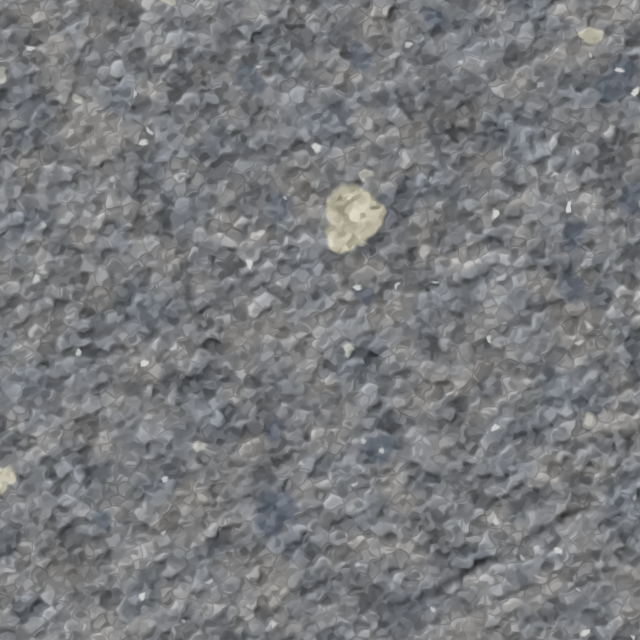
Reproduce this texture procedurally as a Shadertoy shader.

```glsl
const vec3 COOL_TINT = vec3(0.965, 1.0, 1.05);
const vec3 WARM_TINT = vec3(1.015, 1.0, 0.985);
const vec3 PALE_STONE = vec3(0.73, 0.73, 0.70);
const vec3 CREAM_STONE = vec3(0.72, 0.70, 0.62);
const vec3 SLATE_STONE = vec3(0.35, 0.38, 0.42);
const vec3 WHITE_SPECK = vec3(0.82, 0.83, 0.82);

float hash(vec2 p) {
    vec3 q = fract(vec3(p.xyx) * 0.1031);
    q += dot(q, q.yzx + 33.33);
    return fract((q.x + q.y) * q.z);
}

vec2 hash2(vec2 p) {
    return vec2(hash(p + 17.3), hash(p + 61.7));
}

mat2 rotation(float angle) {
    float c = cos(angle), s = sin(angle);
    return mat2(c, -s, s, c);
}

// Slow variation in the range -1 to 1
float waves(vec2 p) {
    return (sin(p.x + 1.7 * sin(p.y * 0.8)) + sin(p.y * 1.3 - p.x * 0.6 + 2.0)
          + sin(p.x * 1.9 + p.y * 1.1 + 4.0)) / 3.0;
}

// Cellular noise: x = softly blended cell tone, y = distance to the cell border
vec2 grains(vec2 p, float seed, float crispness) {
    vec2 cell = floor(p);
    float total = 0.0, weight = 0.0, nearest = 8.0, second = 8.0;
    for (int j = -1; j <= 1; j++)
    for (int i = -1; i <= 1; i++) {
        vec2 id = cell + vec2(i, j);
        float d = length(id + hash2(id + seed) - p);
        float w = exp(-crispness * d);
        total += w * hash(id + seed + 5.1);
        weight += w;
        second = min(second, max(nearest, d));
        nearest = min(nearest, d);
    }
    return vec2(total / weight, second - nearest);
}

// Coverage of an irregular rounded stone centred at zero
float stone(vec2 p, float radius, float stretch, float seed, float blur) {
    p = rotation(seed * 6.283) * p;
    p.x *= stretch;
    float a = atan(p.y, p.x);
    float rim = radius * (1.0 + 0.13 * sin(2.0 * a + seed * 40.0) + 0.10 * sin(3.0 * a + seed * 90.0)
              + 0.05 * sin(5.0 * a + seed * 70.0));
    return 1.0 - smoothstep(rim - blur, rim + blur, length(p));
}

// Sparse stones on a jittered grid: x = coverage, y = random value of the stone
vec2 scatter(vec2 p, float chance, float seed, vec2 radii, float blur) {
    vec2 cell = floor(p), best = vec2(0.0);
    for (int j = -1; j <= 1; j++)
    for (int i = -1; i <= 1; i++) {
        vec2 id = cell + vec2(i, j) + seed;
        float pick = hash(id + 3.7), variety = hash(id + 8.9);
        vec2 offset = p - cell - vec2(i, j) - hash2(id);
        float radius = mix(radii.x, radii.y, variety * variety);
        float cover = step(pick, chance) * stone(offset, radius, 1.1 + 0.5 * hash(id + 2.3), variety, blur);
        if (cover > best.x) best = vec2(cover, variety);
    }
    return best;
}

void mainImage(out vec4 fragColor, in vec2 fragCoord) {
    vec2 uv = fragCoord / iResolution.y;

    // Bent coordinates, stretched along a rising diagonal
    vec2 p = uv + 0.0035 * vec2(waves(uv.yx * 140.0), waves(uv * 125.0 + 3.0));
    vec2 g = rotation(0.6) * p * vec2(1.0);
    g.x *= 0.8;

    // Grains at three sizes, lit from the upper left
    vec2 coarse = grains(g * 30.0, 11.0, 9.0);
    vec2 medium = grains(g * 56.0, 37.0, 10.0);
    vec2 fine = grains(g * 112.0, 71.0, 9.0);
    vec2 toLight = rotation(0.6) * vec2(-0.2, 0.35);
    float relief = medium.x - grains(g * 56.0 + toLight, 37.0, 10.0).x;
    float tone = 0.49 + 0.13 * (coarse.x - 0.5) + 0.16 * (medium.x - 0.5)
               + 0.20 * (fine.x - 0.5) + 0.11 * relief + 0.018 * waves(uv * 17.0);
    float crevice = (1.0 - smoothstep(0.0, 0.28, medium.y)) * smoothstep(0.45, 0.8, coarse.x * 0.4 + fine.x * 0.6);
    tone -= 0.10 * crevice;
    float hue = 0.5 + 0.35 * waves(uv * 23.0 + 5.0) + 0.7 * (coarse.x - 0.5);
    vec3 color = tone * mix(COOL_TINT, WARM_TINT, clamp(hue, 0.0, 1.0));

    // Slate pebbles, pale pebbles and tiny bright specks
    float mottle = 0.20 * (fine.x - 0.5) + 0.12 * (medium.x - 0.5);
    vec2 slate = scatter(p * 9.0, 0.17, 20.0, vec2(0.16, 0.34), 0.07);
    color = mix(color, SLATE_STONE + 0.6 * mottle, 0.75 * slate.x);
    vec2 pale = scatter(p * 10.0, 0.20, 53.0, vec2(0.09, 0.24), 0.035);
    vec3 paleColor = mix(PALE_STONE, CREAM_STONE, smoothstep(0.4, 0.9, pale.y));
    color = mix(color, paleColor + mottle, 0.88 * pale.x);
    vec2 speck = scatter(p * 24.0, 0.10, 90.0, vec2(0.09, 0.19), 0.07);
    color = mix(color, WHITE_SPECK, speck.x * mix(0.55, 1.0, speck.y));

    // One large cream stone with a soft shadow below it
    vec2 center = vec2(0.55, 0.66);
    float shadow = stone(p - center - vec2(0.008, -0.01), 0.056, 1.35, 0.02, 0.012);
    float cream = stone(p - center, 0.056, 1.35, 0.02, 0.005);
    color *= 1.0 - 0.2 * shadow;
    color = mix(color, CREAM_STONE + 1.4 * mottle, 0.92 * cream);

    // Broken crack rising to the right, with a lit lower lip
    float crack = p.y - 0.05 - 0.58 * (p.x - 0.63) - 0.008 * waves(p * 55.0);
    float reach = smoothstep(0.60, 0.72, p.x) * (0.65 + 0.35 * waves(p * 38.0));
    color *= 1.0 - 0.42 * reach * exp(-pow(crack / 0.007, 2.0));
    color += 0.09 * reach * exp(-pow((crack + 0.016) / 0.009, 2.0));

    fragColor = vec4(clamp(color, 0.0, 1.0), 1.0);
}
```
